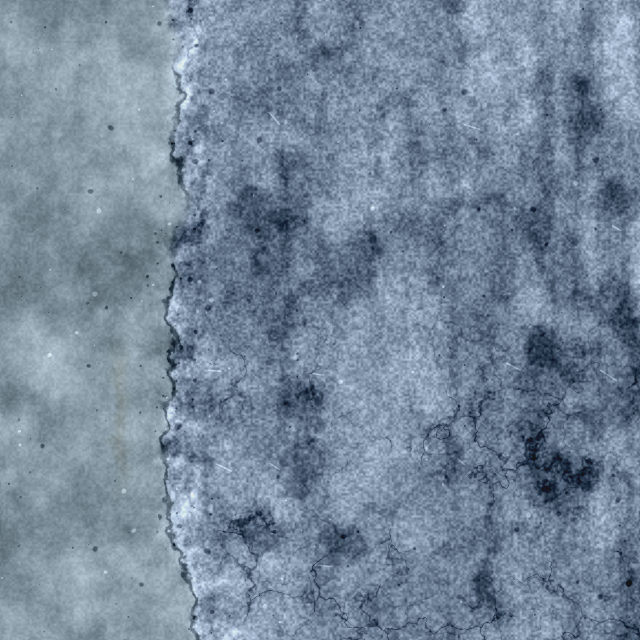
Give the GLSL for this texture, as a WebGL 1 fragment shader.

```glsl
precision highp float;
// Weathered blue-grey concrete: a smooth pale slab on the left meets a darker,
// grainy, cracked slab along a crumbling vertical seam. Fractal noise gives the
// stains, warped Voronoi borders the cracks, and cell scatter the pits and chips.
uniform vec2 u_resolution;

float hash(vec2 p) {
  vec3 q = fract(p.xyx * 0.1031);
  q += dot(q, q.yzx + 33.33);
  return fract((q.x + q.y) * q.z);
}

vec2 hash2(vec2 p) {
  return vec2(hash(p), hash(p + 57.3));
}

float noise(vec2 p) {
  vec2 c = floor(p), f = fract(p);
  f = f * f * (3.0 - 2.0 * f);
  return mix(mix(hash(c), hash(c + vec2(1, 0)), f.x),
             mix(hash(c + vec2(0, 1)), hash(c + vec2(1, 1)), f.x), f.y);
}

float fbm(vec2 p) {
  float sum = 0.0, amp = 0.5;
  for (int i = 0; i < 5; i++) {
    sum += amp * noise(p);
    p = mat2(0.8, 0.6, -0.6, 0.8) * p * 2.03 + 7.1;
    amp *= 0.52;
  }
  return sum / 1.0;
}

// Gap between the two nearest cell points: zero on the Voronoi borders.
float cellBorder(vec2 p) {
  vec2 c = floor(p), f = fract(p);
  float near = 8.0, next = 8.0;
  for (int y = -1; y <= 1; y++) {
    for (int x = -1; x <= 1; x++) {
      vec2 g = vec2(x, y);
      float d = length(g + hash2(c + g) - f);
      next = min(next, max(near, d));
      near = min(near, d);
    }
  }
  return next - near;
}

// Small round marks of varied size, in a given share of the cells.
float specks(vec2 p, float share) {
  vec2 c = floor(p);
  float r = 0.05 + 0.16 * pow(hash(c + 11.7), 3.0);
  float d = length(fract(p) - 0.25 - 0.5 * hash2(c));
  return smoothstep(r + 0.04, r * 0.5, d) * step(hash(c + 91.3), share);
}

// Short thin scratches leaning down to the right.
float scratches(vec2 p, float share) {
  vec2 c = floor(p);
  vec2 d = fract(p) - 0.35 - 0.3 * hash2(c);
  float a = -0.9 + 0.9 * hash(c + 5.1);
  d = mat2(cos(a), -sin(a), sin(a), cos(a)) * d;
  d.x = max(abs(d.x) - 0.06 - 0.14 * hash(c + 3.3), 0.0);
  return smoothstep(0.026, 0.006, length(d)) * step(hash(c + 27.9), share);
}

void main() {
  vec2 uv = gl_FragCoord.xy / u_resolution;
  vec2 warp = vec2(fbm(uv * 19.0), fbm(uv * 19.0 + 40.0)) - 0.5;
  vec2 rough = uv + 0.012 * warp;

  // Signed distance from the wandering seam, and the slab on its right
  float seam = 0.272 + 0.06 * (fbm(vec2(uv.y * 6.0, 3.0)) - 0.5)
             + 0.03 * smoothstep(0.35, 0.0, uv.y);
  float d = uv.x - seam + 0.045 * warp.x + 0.02 * (fbm(uv * 60.0) - 0.5);
  float right = smoothstep(-0.012, 0.015, d);
  float band = exp(-pow((d - 0.018) / 0.036, 2.0));

  // Broad mottling, vertical weather streaks and fine grain
  float tone = 0.30 * (fbm(uv * 5.0 + 2.0) - 0.5) + 0.24 * (fbm(uv * 24.0 + 9.0) - 0.5);
  float streak = fbm(vec2(uv.x * 48.0, uv.y * 5.0)) - 0.5;
  tone += streak * mix(0.08, 0.30, smoothstep(0.55, 0.95, uv.x));
  float grain = 0.6 * noise(uv * 290.0) + 0.4 * noise(uv * 170.0 + 31.0) - 0.5;
  tone += grain * mix(0.13, 0.34, right);

  // Pale worn patches, upper right and beside the seam
  float worn = smoothstep(0.44, 0.66, fbm(rough * vec2(9.0, 7.0) + 21.0));
  float upper = smoothstep(0.45, 0.85, uv.y) * smoothstep(0.5, 0.75, uv.x);
  tone += worn * (0.035 + 0.08 * upper * right + 0.13 * band);

  // Dark smudges, some drawn out downwards
  float smudge = smoothstep(0.57, 0.76, fbm(rough * 13.0 + 63.0));
  float smear = smoothstep(0.56, 0.78, fbm(vec2(rough.x * 34.0, rough.y * 11.0) + 80.0));
  tone -= (0.17 * smudge + 0.11 * smear) * mix(0.3, 1.0, right);

  // Branching cracks, strongest low on the right slab
  float low = mix(0.22, 1.0, smoothstep(0.6, 0.3, uv.y));
  float patchy = smoothstep(0.36, 0.58, fbm(uv * 7.0 + 15.0));
  float reach = right * low * patchy * smoothstep(0.03, 0.1, d);
  float coarse = cellBorder(uv * 8.0 + 1.1 * warp);
  float fine = cellBorder(uv * 17.0 + 1.6 * warp + 5.0);
  float width = 0.045 + 0.08 * smudge + 0.05 * noise(uv * 30.0);
  tone -= reach * (0.19 * smoothstep(width, 0.0, coarse) + 0.05 * smoothstep(0.3, 0.0, coarse)
                 + 0.09 * smoothstep(0.1, 0.0, fine) * patchy);

  // Crumbled seam: side-lit relief, broken black fissure and a fainter twin
  vec2 q = uv * vec2(34.0, 28.0);
  tone += 0.75 * band * (fbm(q) - fbm(q + vec2(0.22, -0.25)));
  float gaps = smoothstep(0.36, 0.6, noise(vec2(uv.y * 24.0, 1.5)));
  tone -= 0.27 * gaps * smoothstep(0.006, 0.001, abs(d));
  tone += 0.10 * gaps * smoothstep(0.007, 0.001, abs(d - 0.009));
  tone -= 0.14 * (1.0 - gaps) * smoothstep(0.005, 0.001, abs(d - 0.024));

  // Pits, pale chips and scratches
  tone -= 0.25 * specks(rough * 38.0, 0.06 + 0.3 * band);
  tone -= 0.16 * specks(rough * 75.0 + 13.0, 0.03 + 0.12 * band);
  tone += 0.20 * specks(rough * 44.0 + 70.0, 0.035);
  tone += 0.18 * right * scratches(uv * 13.0, 0.09);

  // Slab colours, with a faint rusty run on the left
  vec3 color = mix(vec3(0.505, 0.575, 0.62), vec3(0.455, 0.527, 0.612), right);
  color += tone * vec3(1.0, 1.02, 1.04);
  float run = smoothstep(0.02, 0.0, abs(uv.x - 0.19 + 0.04 * warp.y));
  run *= smoothstep(0.2, 0.3, uv.y) * smoothstep(0.48, 0.42, uv.y);
  color -= run * vec3(0.015, 0.03, 0.06);
  gl_FragColor = vec4(clamp(color, 0.08, 0.92), 1.0);
}
```
